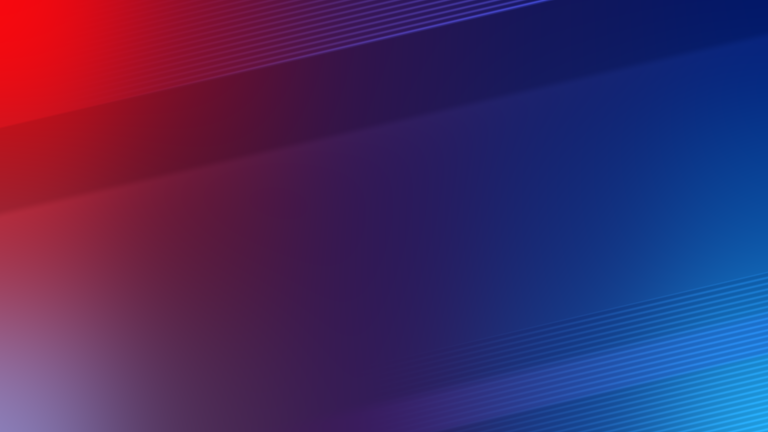
A Shadertoy shader for this background:

```glsl
// Abstract backdrop: a smooth colour field from red through violet to blue,
// blended from a coarse grid of colours with Gaussian weights, then crossed
// by slanted translucent bands and two sets of fine parallel lines.

#define BLEND_SHARPNESS 2.1
#define SLANT 0.234
#define LINE_SPACING 0.0135
#define TOP_LINES_END 0.296
#define SHADE_END 0.496
#define LOW_LINES_START 1.045
#define RIBBON_START 1.137
#define RIBBON_END 1.235

const int COLUMNS = 5;
const int ROWS = 3;

// Grid colours, left to right, bottom row first
const vec3 FIELD[15] = vec3[15](
    vec3(0.56, 0.58, 0.84), vec3(0.29, 0.17, 0.32), vec3(0.20, 0.09, 0.33),
    vec3(0.08, 0.27, 0.58), vec3(0.16, 0.74, 1.00),
    vec3(0.68, 0.14, 0.19), vec3(0.35, 0.08, 0.20), vec3(0.17, 0.09, 0.34),
    vec3(0.07, 0.16, 0.47), vec3(0.03, 0.30, 0.63),
    vec3(1.00, 0.02, 0.04), vec3(0.50, 0.05, 0.18), vec3(0.18, 0.09, 0.35),
    vec3(0.07, 0.09, 0.39), vec3(0.00, 0.08, 0.44));

// Normalised Gaussian blend of the grid colours
vec3 colourField(vec2 uv) {
    vec2 cell = uv * vec2(COLUMNS - 1, ROWS - 1);
    vec3 sum = vec3(0.0);
    float total = 0.0;
    for (int row = 0; row < ROWS; row++) {
        for (int col = 0; col < COLUMNS; col++) {
            vec2 offset = cell - vec2(col, row);
            float weight = exp(-BLEND_SHARPNESS * dot(offset, offset));
            sum += weight * FIELD[row * COLUMNS + col];
            total += weight;
        }
    }
    return sum / total;
}

// Soft thin stripes repeating along the slanted axis
float fineLines(float s) {
    float wave = 0.5 + 0.5 * cos(6.28318 * s / LINE_SPACING);
    return wave * wave;
}

void mainImage(out vec4 fragColor, in vec2 fragCoord) {
    vec2 uv = fragCoord / iResolution.xy;
    vec2 p = fragCoord / iResolution.y;
    float aa = 1.5 / iResolution.y;

    // Distance down from the top-left corner, measured across the slant
    float s = 1.0 - p.y + SLANT * p.x;
    vec3 colour = colourField(uv);

    // Saturated glow in the upper left corner
    float redGlow = exp(-9.0 * dot(p - vec2(0.0, 1.0), p - vec2(0.0, 1.0)));
    colour = mix(colour, vec3(1.0, 0.03, 0.05), 0.65 * redGlow);

    // Darker band below the top lines, with a pale lower rim
    float topEdge = smoothstep(-aa, aa, s - TOP_LINES_END);
    float shadeEdge = smoothstep(-0.012, 0.012, s - SHADE_END);
    colour *= 1.0 - 0.10 * topEdge * (1.0 - shadeEdge);
    float rim = shadeEdge * exp(-12.0 * max(s - SHADE_END, 0.0));
    colour += 0.02 * rim;

    // Top lines, strongest toward the right and near their last edge
    float topFade = smoothstep(0.05, 0.75, uv.x) * (1.0 - topEdge);
    topFade *= 0.5 + 0.5 * smoothstep(0.0, TOP_LINES_END, s);
    colour += vec3(0.13, 0.13, 0.28) * topFade * fineLines(s - TOP_LINES_END);
    float brightEdge = 1.0 - smoothstep(0.0, 0.003 + aa, abs(s - TOP_LINES_END));
    colour += vec3(0.08, 0.10, 0.25) * brightEdge * smoothstep(0.1, 0.7, uv.x);

    // Violet-blue ribbon crossing the lower right
    float ribbon = smoothstep(-0.015, 0.025, s - RIBBON_START)
                 * (1.0 - smoothstep(-0.008, 0.008, s - RIBBON_END));
    vec3 ribbonColour = mix(vec3(0.28, 0.08, 0.38), vec3(0.15, 0.46, 0.88),
                            smoothstep(0.35, 1.0, uv.x));
    colour = mix(colour, ribbonColour, 0.55 * ribbon * smoothstep(0.3, 0.6, uv.x));

    // Lower lines, fading out to the left
    float lowFade = smoothstep(-aa, aa, s - LOW_LINES_START)
                  * smoothstep(0.45, 0.95, uv.x);
    colour += vec3(0.04, 0.10, 0.14) * lowFade
            * (fineLines(s - LOW_LINES_START) - 0.3);

    fragColor = vec4(clamp(colour, 0.0, 1.0), 1.0);
}
```
